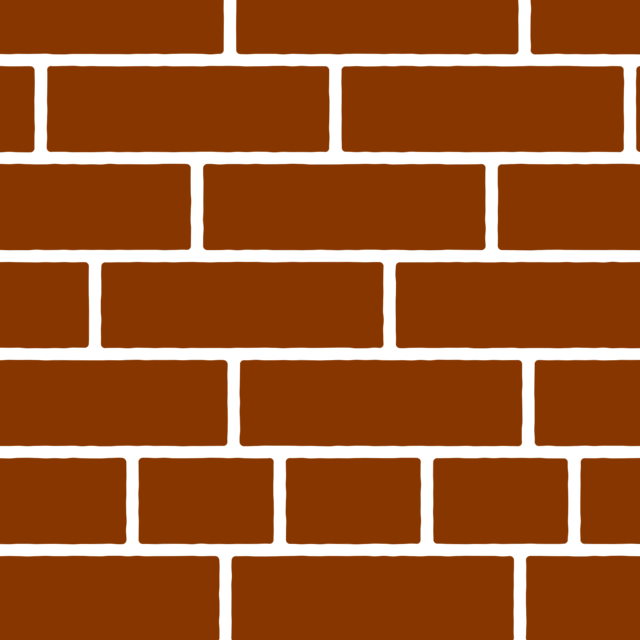
Reproduce this pattern procedurally as a WebGL 2 fragment shader.

```glsl
#version 300 es
precision highp float;
// Brown brick wall: seven shifted courses, one of short bricks, with white mortar.

uniform vec2 u_resolution;
out vec4 fragColor;

float hash(vec2 p) {
  vec3 q = fract(vec3(p.xyx) * 0.1031);
  q += dot(q, q.yzx + 33.33);
  return fract((q.x + q.y) * q.z);
}

float valueNoise(vec2 p) {
  vec2 cell = floor(p), t = fract(p);
  t = t * t * (3.0 - 2.0 * t);
  float low = mix(hash(cell), hash(cell + vec2(1, 0)), t.x);
  float high = mix(hash(cell + vec2(0, 1)), hash(cell + vec2(1, 1)), t.x);
  return mix(low, high, t.y);
}

float roundedBox(vec2 p, vec2 halfSize, float radius) {
  vec2 d = abs(p) - halfSize + radius;
  return length(max(d, 0.0)) + min(max(d.x, d.y), 0.0) - radius;
}

void main() {
  vec2 uv = gl_FragCoord.xy / u_resolution.y;

  // Courses, counted from the bottom
  float courseHeight = 0.1531;
  float level = (uv.y + 0.0125) / courseHeight;
  int course = int(floor(level)) % 7;

  // Position of one upright joint in each course
  float jointX[7] = float[7](0.3522, 0.2070, 0.3652, 0.1484, 0.3079, 0.0638, 0.3594);
  float pitch = course == 1 ? 0.2301 : 0.4603;

  // Brick centred in its cell, leaving half a joint on every side
  vec2 cellSize = vec2(pitch, courseHeight);
  vec2 local = (fract(vec2((uv.x - jointX[course]) / pitch, level)) - 0.5) * cellSize;
  float dist = roundedBox(local, 0.5 * cellSize - vec2(0.0097, 0.0095), 0.0065);

  // Slightly uneven edges
  dist += 0.0012 * (valueNoise(uv * 70.0) - 0.5);

  float softness = max(0.0014, 0.75 / u_resolution.y);
  float mortar = smoothstep(-softness, softness, dist);
  fragColor = vec4(mix(vec3(0.53, 0.21, 0.0), vec3(1.0), mortar), 1.0);
}
```
